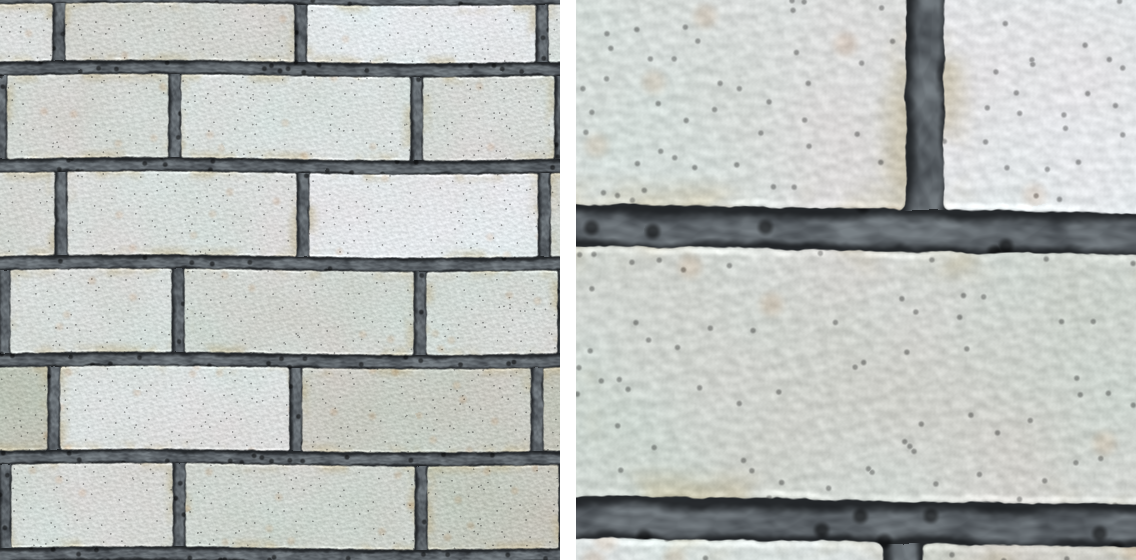
Left, the full canvas; right, a detail of the centre.
Reproduce this texture procedurally as a WebGL 2 fragment shader.

```glsl
#version 300 es
precision highp float;
// Pale weathered brick wall in six staggered courses with dark recessed mortar.
uniform vec2 u_resolution;
out vec4 fragColor;

const float COURSE = 0.1737;          // height of a full course
const float FIRST_BED = 0.009;        // centre of the lowest bed joint
const float TOP_BED = 1.005;          // the top course is cut short here
const vec2 HALF_JOINT = vec2(0.0115, 0.0125);
const vec3 CREAM = vec3(0.73, 0.74, 0.69);
const vec3 COOL_WHITE = vec3(0.89, 0.91, 0.92);
const vec3 OCHRE = vec3(0.72, 0.67, 0.53);
const vec3 SHADOW = vec3(0.10, 0.11, 0.12);
const vec3 MORTAR_DARK = vec3(0.27, 0.29, 0.31);
const vec3 MORTAR_LIGHT = vec3(0.47, 0.50, 0.52);

// Course by course from the bottom: sideways shift and tone of three bricks.
const float SHIFT[6] = float[6](0.004, -0.009, 0.002, 0.004, -0.004, 0.0);
const vec3 TONE[6] = vec3[6](
  vec3(0.60, 0.45, 0.20), vec3(0.75, 0.30, 0.10), vec3(0.65, 0.50, 0.60),
  vec3(0.68, 0.95, 0.55), vec3(0.55, 0.72, 0.60), vec3(0.50, 0.95, 0.70));

vec3 hash3(vec2 p) {
  vec3 q = fract(p.xyx * vec3(0.1031, 0.1030, 0.0973));
  q += dot(q, q.yxz + 33.33);
  return fract((q.xxy + q.yzz) * q.zyx);
}

// Cellular noise: distance to the nearest point, and that point's random value.
vec2 cells(vec2 p) {
  vec2 base = floor(p), nearest = vec2(9.0, 0.0);
  for (int j = -1; j <= 1; j++)
    for (int i = -1; i <= 1; i++) {
      vec2 cell = base + vec2(i, j);
      vec3 h = hash3(cell + 50.0);
      float d = length(cell + h.xy - p);
      if (d < nearest.x) nearest = vec2(d, h.z);
    }
  return nearest;
}

// Layered sines, roughly -1 to 1.
float waves(vec2 p) {
  float sum = 0.0, amp = 0.5;
  for (int i = 0; i < 5; i++) {
    p = mat2(0.8, 0.6, -0.6, 0.8) * p * 1.7 + 1.3;
    sum += amp * sin(p.x + 1.5 * sin(p.y));
    amp *= 0.65;
  }
  return sum;
}

float relief(vec2 p, vec2 lightStep) {
  return cells(p).x - cells(p + lightStep).x;
}

float boxDistance(vec2 p, vec2 halfSize, float radius) {
  vec2 q = abs(p) - halfSize + radius;
  return length(max(q, 0.0)) + min(max(q.x, q.y), 0.0) - radius;
}

// Signed offset from the nearer of two joints.
float nearJoint(float after, float before) {
  return after < before ? after : -before;
}

vec3 brickColor(vec2 p, float tone, float edge, float lip) {
  vec3 color = mix(CREAM, COOL_WHITE, tone + 0.07 * waves(p * 13.0));
  color += vec3(-0.012, 0.008, 0.004) * waves(p * 7.0 + 4.0);
  // Ochre stains gather along the edges.
  float stain = smoothstep(-0.022, 0.0, edge) * smoothstep(-0.3, 0.9, waves(p * 17.0 + 9.0));
  color = mix(color, OCHRE, 0.5 * stain);
  // Crinkled glaze, dark pits and a few faint rusty flecks.
  color += 0.075 * relief(p * vec2(120.0, 165.0), vec2(0.15, 0.45));
  color += 0.03 * waves(p * 190.0);
  vec2 pit = cells(p * 62.0);
  color *= 1.0 - 0.32 * step(0.68, pit.y) * (1.0 - smoothstep(0.04, 0.15, pit.x));
  vec2 fleck = cells(p * 23.0 + 7.0);
  color -= vec3(0.02, 0.06, 0.09) * step(0.87, fleck.y) * (1.0 - smoothstep(0.05, 0.25, fleck.x));
  // Pale worn lip just inside the upper and lower edges.
  float rim = smoothstep(-0.006, -0.003, edge) * (1.0 - smoothstep(-0.002, 0.0, edge));
  return color + 0.12 * lip * rim * (0.6 + 0.5 * waves(p * 30.0));
}

vec3 mortarColor(vec2 p, float across, vec2 stretch) {
  across += 0.16 * waves(p * 28.0);
  float ridge = smoothstep(-1.0, -0.55, across) * (1.0 - smoothstep(0.2, 0.85, across));
  float tone = 0.55 + 0.35 * waves(p * 36.0) + 0.5 * relief(p * stretch, vec2(0.1, 0.4));
  vec3 color = mix(SHADOW, mix(MORTAR_DARK, MORTAR_LIGHT, clamp(tone, 0.0, 1.0)), 0.15 + 0.85 * ridge);
  vec2 hole = cells(p * 48.0 + 3.0);
  return color * (1.0 - 0.5 * step(0.78, hole.y) * (1.0 - smoothstep(0.1, 0.3, hole.x)));
}

void main() {
  vec2 uv = gl_FragCoord.xy / u_resolution;
  float soft = 1.2 / min(u_resolution.x, u_resolution.y);
  vec2 p = uv + 0.0009 * vec2(waves(uv * 70.0), waves(uv * 70.0 + 20.0));
  p.y += 0.003 * sin(6.28318 * (p.x - 0.5));

  // Locate the course and the joints on either side.
  int row = int(clamp(floor((p.y - FIRST_BED) / COURSE), 0.0, 5.0));
  float low = FIRST_BED + float(row) * COURSE;
  float high = row == 5 ? TOP_BED : low + COURSE;
  vec3 joints = (row % 2 == 0 ? vec3(0.005, 0.316, 0.748) : vec3(0.105, 0.537, 0.968)) + SHIFT[row];
  vec3 after = fract(p.x - joints), before = fract(joints - p.x);
  float left = min(after.x, min(after.y, after.z));
  float right = min(before.x, min(before.y, before.z));
  float tone = left == after.x ? TONE[row].x : left == after.y ? TONE[row].y : TONE[row].z;

  // Brick shape.
  vec2 center = 0.5 * vec2(left - right, 2.0 * p.y - low - high);
  vec2 halfSize = 0.5 * vec2(left + right, high - low) - HALF_JOINT;
  float edge = boxDistance(center, halfSize, 0.004);
  float lip = smoothstep(-0.008, -0.002, abs(center.y) - halfSize.y);

  // Bed joints run through; upright joints fill the gaps between them.
  float bed = nearJoint(p.y - low, high - p.y) / HALF_JOINT.y;
  float upright = nearJoint(left, right) / HALF_JOINT.x;
  vec3 mortar = abs(bed) < 1.0 ? mortarColor(uv, bed, vec2(60.0, 150.0))
                               : mortarColor(uv, -0.9 * upright, vec2(130.0, 80.0));
  vec3 brick = brickColor(uv, tone, edge, lip);
  fragColor = vec4(mix(brick, mortar, smoothstep(-soft, soft, edge)), 1.0);
}
```
